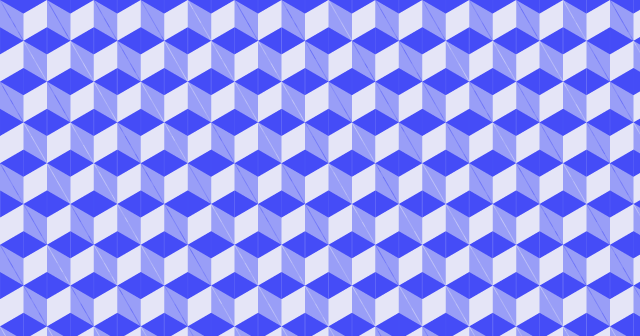
Write a Shadertoy shader that draws this pattern.

```glsl
const vec2  REPEATS    = vec2(13.64, 8.236);   // cubes across, rows down
const vec3  TOP_COLOR   = vec3(0.27, 0.30, 0.97);
const vec3  LEFT_COLOR  = vec3(0.60, 0.62, 0.97);
const vec3  RIGHT_COLOR = vec3(0.90, 0.90, 0.97);
const float SEAM_WIDTH  = 0.035;   // in cube edges
const float SEAM_DASHES = 9.0;     // breaks along one diagonal
const float LEFT_SEAM   = 0.55;    // strongest diagonal seam
const float TOP_SEAM    = 0.22;    // strongest vertical seam
const int   SAMPLES     = 4;       // per pixel side

float hash(vec2 p) {
    return fract(sin(dot(p, vec2(127.1, 311.7))) * 43758.5453);
}

// Horizontal position in a row; odd rows shift by half a cube
float shiftedX(float x, float row) {
    return x + 0.5 * mod(row, 2.0);
}

// Coverage of a seam at a distance measured in cube edges
float seam(float dist) {
    return step(abs(dist), 0.5 * SEAM_WIDTH);
}

vec3 cubes(vec2 p) {
    // Find the hexagonal cell: below its zigzag base lies the next row
    float row = floor(p.y);
    float x = shiftedX(p.x, row);
    float base = 1.0 - abs(fract(x) - 0.5) * 2.0 / 3.0;
    if (p.y - row > base) {
        row += 1.0;
        x = shiftedX(p.x, row);
    }
    vec2 cell = vec2(floor(x), row);
    vec2 local = vec2(fract(x) - 0.5, p.y - row);
    float chance = hash(cell);

    // Top face with a faint upright seam
    if (local.y < (1.0 - 2.0 * abs(local.x)) / 3.0) {
        float fade = TOP_SEAM * chance * seam(local.x * sqrt(3.0));
        return mix(TOP_COLOR, RIGHT_COLOR, fade);
    }
    if (local.x > 0.0) return RIGHT_COLOR;

    // Left face with a broken diagonal seam, light or dark
    float diagonal = (local.y - 2.0 * local.x - 1.0) * 0.75;
    float dash = hash(cell + floor(local.y * SEAM_DASHES) * 0.37);
    float fade = LEFT_SEAM * mix(0.4, 1.0, dash) * seam(diagonal);
    vec3 seamColor = chance < 0.5 ? TOP_COLOR : RIGHT_COLOR;
    return mix(LEFT_COLOR, seamColor, fade);
}

void mainImage(out vec4 fragColor, in vec2 fragCoord) {
    // Average a grid of samples to smooth the edges
    vec3 sum = vec3(0.0);
    for (int j = 0; j < SAMPLES; j++) {
        for (int i = 0; i < SAMPLES; i++) {
            vec2 offset = (vec2(i, j) + 0.5) / float(SAMPLES) - 0.5;
            vec2 uv = (fragCoord + offset) / iResolution.xy;
            sum += cubes(vec2(uv.x, 1.0 - uv.y) * REPEATS);
        }
    }
    fragColor = vec4(sum / float(SAMPLES * SAMPLES), 1.0);
}
```
